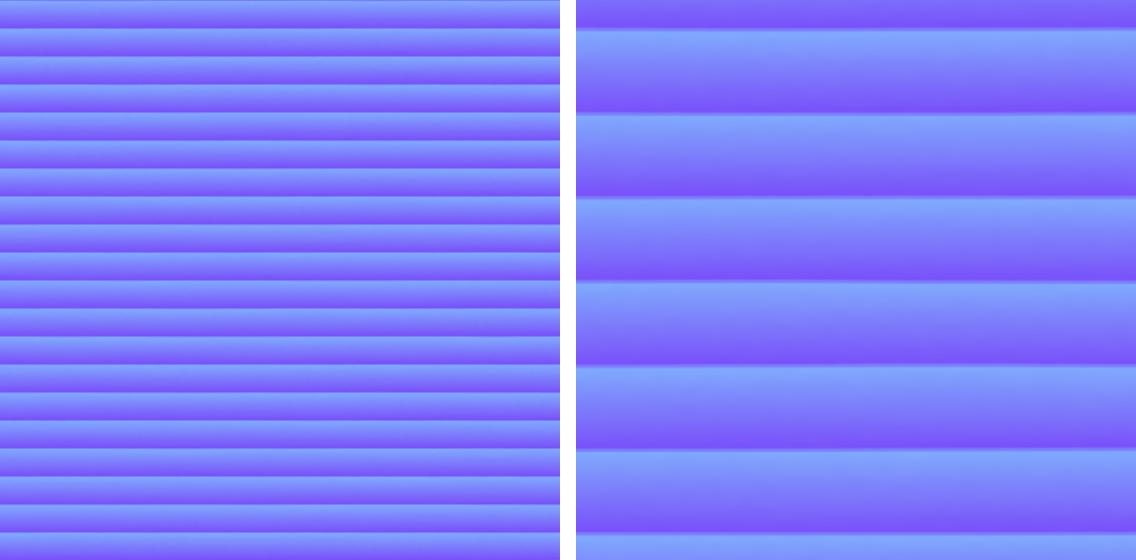
Left: the whole. Right: its middle third, enlarged.
Give the GLSL for this texture map, as a Shadertoy shader.

```glsl
// Normal map of twenty horizontal overlapping slats with faint lengthwise grain.

float hash(vec2 p) {
    vec3 q = fract(vec3(p.xyx) * 0.1031);
    q += dot(q, q.yzx + 33.33);
    return fract((q.x + q.y) * q.z);
}

// Value noise in -1..1 whose lattice wraps, so the tile stays seamless.
float tiledNoise(vec2 uv, vec2 cells) {
    vec2 p = uv * cells;
    vec2 cell = floor(p);
    vec2 f = p - cell;
    f = f * f * (3.0 - 2.0 * f);
    vec2 a = mod(cell, cells);
    vec2 b = mod(cell + 1.0, cells);
    float low = mix(hash(a), hash(vec2(b.x, a.y)), f.x);
    float high = mix(hash(vec2(a.x, b.y)), hash(b), f.x);
    return 2.0 * mix(low, high, f.y) - 1.0;
}

void mainImage(out vec4 fragColor, in vec2 fragCoord) {
    vec2 uv = fragCoord / iResolution.xy;

    // Height within a slat: 0 at its lower edge, 1 at its upper edge.
    float wobble = 0.008 * tiledNoise(uv, vec2(9.0, 20.0));
    float height = fract(uv.y * 20.0 + 0.02 + wobble);

    // The tilt runs evenly across the slat and flattens in the narrow seam.
    float seamDistance = min(height, 1.0 - height);
    float seamWidth = max(0.04, 20.0 / iResolution.y);
    float tilt = (height - 0.5) * smoothstep(0.0, seamWidth, seamDistance);

    // Long streaks and fine speckle disturb the tilt slightly.
    float streaks = tiledNoise(uv, vec2(7.0, 140.0));
    float speckle = tiledNoise(uv, vec2(120.0, 240.0));
    tilt += 0.018 * streaks + 0.012 * speckle;

    // Encode the tilt as a tangent-space normal colour.
    vec3 color = vec3(0.488, 0.49, 0.985) + tilt * vec3(0.025, 0.37, 0.012);
    color.r += 0.004 * speckle;
    fragColor = vec4(color, 1.0);
}
```
